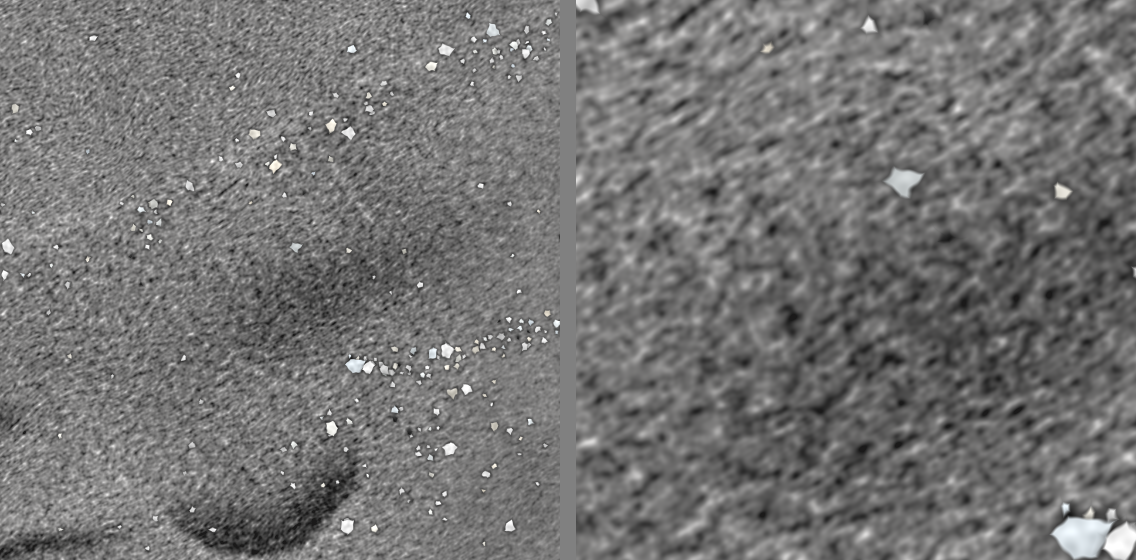
Left: the whole. Right: its middle third, enlarged.
Reproduce this texture procedurally as a Shadertoy shader.

```glsl
vec3 hash3(vec2 p) {
    vec3 q = fract(p.xyx * vec3(0.1031, 0.1030, 0.0973));
    q += dot(q, q.yxz + 33.33);
    return fract((q.xxy + q.yzz) * q.zyx);
}

float gradientNoise(vec2 p) {
    vec2 i = floor(p), f = p - i;
    vec2 u = f * f * f * (f * (f * 6.0 - 15.0) + 10.0);
    vec2 e = vec2(0.0, 1.0);
    float a = dot(hash3(i).xy * 2.0 - 1.0, f);
    float b = dot(hash3(i + e.yx).xy * 2.0 - 1.0, f - e.yx);
    float c = dot(hash3(i + e.xy).xy * 2.0 - 1.0, f - e.xy);
    float d = dot(hash3(i + 1.0).xy * 2.0 - 1.0, f - 1.0);
    return mix(mix(a, b, u.x), mix(c, d, u.x), u.y);
}

vec2 rotate(vec2 p, float angle) {
    float c = cos(angle), s = sin(angle);
    return vec2(c * p.x + s * p.y, c * p.y - s * p.x);
}

float bump(float x) { return exp(-x * x); }

float ridgeHeight(float x) { return 0.59 + 0.4 * smoothstep(0.0, 1.1, x); }

// Slanted fine grain, finer and rounder above the ridge
float sandGrain(vec2 p) {
    vec2 warped = p + 0.025 * vec2(gradientNoise(p * 6.0), gradientNoise(p * 6.0 + 31.0));
    vec2 q = rotate(warped, 0.58);
    float streaks = gradientNoise(q * vec2(50.0, 105.0) + 200.0);
    float fine = gradientNoise(q * vec2(105.0, 185.0) + 400.0);
    float above = smoothstep(-0.05, 0.08, p.y - ridgeHeight(p.x));
    return mix(0.85, 0.55, above) * streaks + mix(0.65, 0.85, above) * fine
         + 0.45 * gradientNoise(p * 165.0 + 50.0);
}

// Broad relief: hollows, lips and the ridge
float relief(vec2 p) {
    p += 0.03 * vec2(gradientNoise(p * 7.0 + 9.0), gradientNoise(p * 7.0 + 70.0));
    float tone = 0.488 + 0.07 * gradientNoise(p * 4.0 + 15.0) + 0.06 * gradientNoise(p * 13.0 + 90.0);
    tone += 0.06 * bump((p.y - ridgeHeight(p.x)) / 0.018);

    vec2 hollow = rotate(p - vec2(0.6, 0.48), 0.42) / vec2(0.24, 0.085);
    tone -= 0.165 * exp(-dot(hollow, hollow));

    vec2 bowl = (p - vec2(0.45, 0.165)) / vec2(0.18, 0.155);
    float rim = length(bowl);
    float lowerSide = smoothstep(0.15, -0.7, bowl.y - 0.35 * bowl.x);
    tone -= 0.25 * smoothstep(0.15, 0.9, rim) * smoothstep(1.07, 0.96, rim) * lowerSide;
    tone += 0.06 * bump((rim - 1.12) / 0.07) * lowerSide;

    float lip = p.y - 0.015 - 0.15 * p.x;
    tone -= 0.25 * bump(lip / 0.024) * smoothstep(0.28, 0.1, p.x);
    tone += 0.05 * bump((lip - 0.07) / 0.035) * smoothstep(0.35, 0.15, p.x);
    return tone - 0.2 * bump(length((p - vec2(0.0, 0.24)) / vec2(0.05, 0.032)));
}

// Where shell fragments gather
float fragmentDensity(vec2 p) {
    float belowRidge = 0.65 * bump((p.y - ridgeHeight(p.x) + 0.055) / 0.05) * (0.6 + 0.6 * p.x);
    float seam = 1.3 * bump((p.y - 0.34 - 0.09 * smoothstep(0.7, 1.05, p.x)) / 0.025)
               * smoothstep(0.58, 0.68, p.x);
    float patchArea = 0.6 * bump(length((p - vec2(0.76, 0.22)) / vec2(0.17, 0.11)));
    float clumps = smoothstep(-0.25, 0.3, gradientNoise(p * 9.0 + 25.0));
    return 0.02 + (belowRidge + seam + patchArea) * clumps;
}

// Angular fragments on a jittered grid
vec3 addFragments(vec3 color, vec2 p, float cells, float share, float seed) {
    float soft = max(0.0015, 0.8 / iResolution.y);
    vec2 ragged = p + 0.003 * vec2(gradientNoise(p * 120.0), gradientNoise(p * 120.0 + 40.0));
    for (int n = 0; n < 9; n++) {
        vec2 cell = floor(p * cells) + vec2(n % 3, n / 3) - 1.0;
        vec3 place = hash3(cell + seed);
        vec2 center = (cell + 0.2 + 0.6 * place.xy) / cells;
        if (place.z > share * fragmentDensity(center)) continue;

        vec3 kind = hash3(cell + seed + 57.0);
        float radius = mix(0.2, 0.42, kind.x * kind.x) / cells;
        vec2 q = ragged - center;
        float dist = -1.0;
        for (int i = 0; i < 5; i++) {
            vec3 side = hash3(cell + seed + 13.0 * float(i + 1));
            float angle = 1.2566 * (float(i) + 0.6 * side.x) + 6.2832 * kind.y;
            dist = max(dist, dot(q, vec2(cos(angle), sin(angle))) - radius * mix(0.55, 1.0, side.y));
        }

        vec3 tint = mix(vec3(0.03, 0.0, -0.06), vec3(-0.04, 0.0, 0.03), kind.y);
        vec3 body = vec3(mix(0.66, 0.97, sqrt(kind.z))) + tint * step(0.6, place.x);
        if (kind.z < 0.06) body = vec3(0.16);
        body += 0.2 * gradientNoise(p * 110.0 + seed) + 0.05 * q.y / radius;
        color *= 1.0 - 0.3 * smoothstep(0.006, 0.0, dist);
        color = mix(color, body, smoothstep(soft, -soft, dist));
    }
    return color;
}

void mainImage(out vec4 fragColor, in vec2 fragCoord) {
    vec2 p = fragCoord / iResolution.y;

    // Sand, smoother toward the lower right
    float contrast = 1.0 - 0.5 * smoothstep(0.6, 1.05, p.x + 0.2 * (0.5 - p.y));
    float grain = sandGrain(p);
    float tone = relief(p) + contrast * (0.34 * grain + 0.22 * grain * abs(grain));
    vec3 color = max(tone, 0.1) * vec3(1.003, 0.997, 0.993);

    // Small and coarse fragments
    color = addFragments(color, p, 62.0, 0.75, 11.0);
    color = addFragments(color, p, 28.0, 0.5, 83.0);
    fragColor = vec4(clamp(color, 0.0, 1.0), 1.0);
}
```
